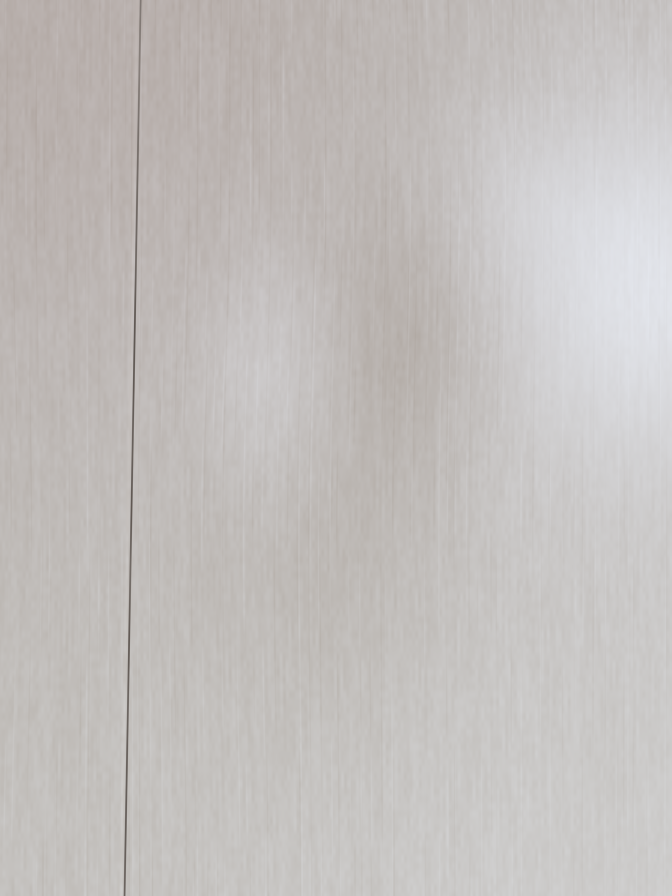
This texture is drawn by a WebGL 2 fragment shader. Its source:

```glsl
#version 300 es
precision highp float;
// Pale wood-grain panel with a thin dark seam, lit by soft blurred reflections.
// Gaussian pools of light set a tone, stretched value noise and broken hairlines
// add upright grain, and a ramp from warm grey to cool white colours the sum.

uniform vec2 u_resolution;
out vec4 outColor;

// Colours
const vec3 WARM_SHADE = vec3(0.698, 0.670, 0.648);
const vec3 COOL_LIGHT = vec3(0.855, 0.858, 0.874);
const vec3 SEAM_COLOR = vec3(0.35, 0.32, 0.30);
const vec3 PINK_TINT = vec3(0.005, -0.004, 0.000);
const vec3 CREAM_TINT = vec3(-0.001, 0.002, -0.005);

// Lighting, in tone units from 0 (shade) to 1 (light)
const float BASE_TONE = 0.15;
const float RISE_DOWN = 0.31;
const float RISE_RIGHT = 0.33;
const float MAIN_GLOW = 0.68;
const float SIDE_GLOW = 0.27;
const float SHADOW = 0.29;
const float CORNER_SHADE = 0.10;

// Grain: cells per canvas height, and strength in tone units
const vec2 FINE_GRAIN = vec2(300.0, 24.0);
const vec2 BROAD_GRAIN = vec2(120.0, 5.0);
const vec2 BAND_GRAIN = vec2(14.0, 0.9);
const vec2 FLECK_GRAIN = vec2(300.0, 120.0);
const float FINE_AMOUNT = 0.14;
const float BROAD_AMOUNT = 0.04;
const float BAND_AMOUNT = 0.06;
const float FLECK_AMOUNT = 0.12;

// Hairlines: columns per canvas height, half width in canvas heights
const float HAIR_COLUMNS = 85.0;
const float HAIR_HALF_WIDTH = 0.0008;
const float HAIR_LIGHT = 0.10;
const float HAIR_DARK = 0.10;

// Seam, in canvas heights
const float SEAM_BOTTOM = 0.139;
const float SEAM_TOP = 0.157;
const float SEAM_HALF_WIDTH = 0.0010;

float hash(vec2 cell) {
    vec3 q = fract(vec3(cell.xyx) * 0.1031);
    q += dot(q, q.yzx + 33.33);
    return fract((q.x + q.y) * q.z);
}

// Smooth value noise in the range -0.5 to 0.5
float noise(vec2 p) {
    vec2 cell = floor(p);
    vec2 f = fract(p);
    f = f * f * (3.0 - 2.0 * f);
    float low = mix(hash(cell), hash(cell + vec2(1, 0)), f.x);
    float high = mix(hash(cell + vec2(0, 1)), hash(cell + vec2(1, 1)), f.x);
    return mix(low, high, f.y) - 0.5;
}

// Soft elliptical pool, 1 at the centre
float pool(vec2 p, vec2 center, vec2 radius) {
    vec2 d = (p - center) / radius;
    return exp(-dot(d, d));
}

float stroke(float offset, float halfWidth, float pixel) {
    return 1.0 - smoothstep(-0.7 * pixel, 0.7 * pixel, abs(offset) - halfWidth);
}

float lighting(vec2 p) {
    float tone = BASE_TONE + RISE_DOWN * (1.0 - p.y) + RISE_RIGHT * p.x;
    tone += MAIN_GLOW * pool(p, vec2(0.73, 0.69), vec2(0.175, 0.20));
    tone += 0.5 * SIDE_GLOW * pool(p, vec2(0.57, 0.79), vec2(0.09, 0.10));
    tone += SIDE_GLOW * pool(p, vec2(0.30, 0.58), vec2(0.07, 0.13));
    tone -= SHADOW * pool(p, vec2(0.46, 0.62), vec2(0.09, 0.17));
    tone -= 0.5 * SHADOW * pool(p, vec2(0.37, 0.37), vec2(0.14, 0.16));
    tone -= CORNER_SHADE * pool(p, vec2(0.15, 0.92), vec2(0.25, 0.25));
    return tone;
}

// One jittered hairline per column, broken along its length
float hairlines(vec2 p, float seed, float pixel) {
    float column = floor(p.x * HAIR_COLUMNS);
    float jitter = mix(0.2, 0.8, hash(vec2(column, seed)));
    float offset = p.x - (column + jitter) / HAIR_COLUMNS;
    float presence = smoothstep(-0.05, 0.3, noise(vec2(column * 7.0 + seed, p.y * 9.0)));
    return stroke(offset, HAIR_HALF_WIDTH, pixel) * presence;
}

float grain(vec2 p, float pixel) {
    // Slow sideways drift keeps the fibres from being ruler straight
    p.x += 0.010 * noise(p * vec2(4.0, 2.5) + 7.0);
    float sum = FINE_AMOUNT * noise(p * FINE_GRAIN);
    sum += BROAD_AMOUNT * noise(p * BROAD_GRAIN + 31.0);
    sum += BAND_AMOUNT * noise(p * BAND_GRAIN + 57.0);
    sum += FLECK_AMOUNT * noise(p * FLECK_GRAIN + 83.0);
    sum += HAIR_LIGHT * hairlines(p, 11.0, pixel);
    sum -= HAIR_DARK * hairlines(p, 47.0, pixel);
    return sum;
}

void main() {
    vec2 p = gl_FragCoord.xy / u_resolution.y;
    float pixel = 1.0 / u_resolution.y;

    // Panel surface; bright reflections wash out the grain
    float light = lighting(p);
    float tone = light + grain(p, pixel) * mix(1.0, 0.5, smoothstep(0.5, 0.9, light));
    vec3 color = mix(WARM_SHADE, COOL_LIGHT, tone);
    color += PINK_TINT * pool(p, vec2(0.10, 1.00), vec2(0.30, 0.40));
    color += CREAM_TINT * smoothstep(0.75, 0.1, p.y);

    // Seam with a faint lit edge on its left, weaker toward the top
    float offset = p.x - mix(SEAM_BOTTOM, SEAM_TOP, p.y);
    float fade = 0.85 - 0.3 * smoothstep(0.6, 1.0, p.y) + 0.2 * noise(vec2(3.0, p.y * 14.0));
    color += 0.02 * pool(vec2(offset, 0.0), vec2(-0.004, 0.0), vec2(0.002));
    color = mix(color, SEAM_COLOR, stroke(offset, SEAM_HALF_WIDTH, pixel) * fade);

    outColor = vec4(color, 1.0);
}
```
